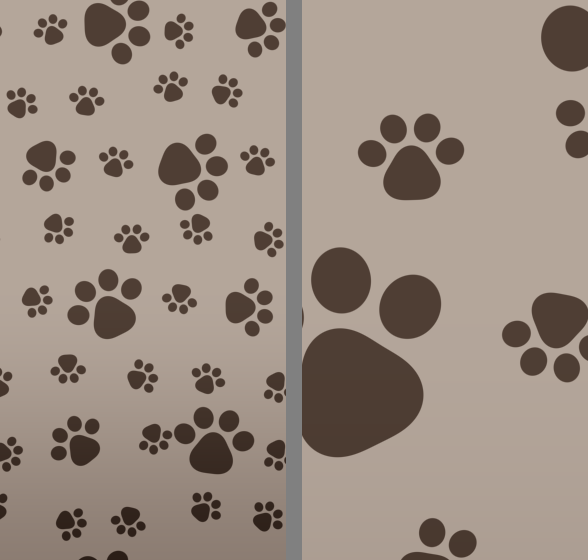
Left, the full canvas; right, a detail of the centre.
Give the GLSL for this pattern, as a WebGL 2 fragment shader.

```glsl
#version 300 es
precision highp float;
// Scattered dark brown paw prints in three sizes on a taupe ground that dims toward the bottom.

uniform vec2 u_resolution;
out vec4 fragColor;

// Three random values per cell, without sine
vec3 hash(vec2 cell) {
    vec3 h = fract(cell.xyx * vec3(0.1031, 0.1030, 0.0973));
    h += dot(h, h.yxz + 33.33);
    return fract((h.xxy + h.yzz) * h.zyx);
}

vec2 rotate(vec2 p, float angle) {
    float c = cos(angle), s = sin(angle);
    return vec2(c * p.x + s * p.y, c * p.y - s * p.x);
}

// Signed distance to a paw pointing along +x, with a pad of radius about 1
float pawDistance(vec2 p) {
    p.x += 0.5;

    // Pad: rounded triangle with one corner toward the toes
    float angle = atan(p.y, p.x);
    float d = length(p) - (1.0 + 0.11 * cos(3.0 * angle) - 0.04 * cos(angle));

    // Toes: four slightly oval dots in a fan
    for (int k = 0; k < 4; k++) {
        float fan = (float(k) - 1.5) * 0.7;
        vec2 toe = rotate(p, fan) - vec2(1.82 - 0.16 * fan * fan, 0.0);
        d = min(d, length(toe * vec2(0.94, 1.04)) - 0.5);
    }
    return d;
}

// Distance to the nearest paw, in grid cells
float scatterDistance(vec2 q) {
    float nearest = 1.0;
    for (int dy = -1; dy <= 1; dy++) {
        // Each row slides sideways by its own amount
        float row = floor(q.y) + float(dy);
        float x = q.x - hash(vec2(71.0, row + 40.0)).x + 0.8;

        for (int dx = -1; dx <= 1; dx++) {
            vec2 cell = vec2(floor(x) + float(dx), row);
            ivec2 id = ivec2(cell);
            vec3 rnd = hash(cell + 23.0);

            // Every second cell of every second row holds a bigger paw
            bool big = (id.x & id.y & 1) == 1;
            bool large = ((id.x + id.y) & 2) == 0;
            float size = big ? (large ? 0.296 : 0.214) : 0.13;
            float jitter = big ? 0.1 : 0.3;

            vec2 center = cell + 0.5 + (rnd.xy - 0.5) * jitter;
            vec2 p = rotate(vec2(x, q.y) - center, (rnd.z - 0.5) * 4.6);
            nearest = min(nearest, pawDistance(p / size) * size);
        }
    }
    return nearest;
}

void main() {
    vec2 uv = gl_FragCoord.xy / u_resolution.y;
    float cellsPerHeight = 8.0;
    float pixel = cellsPerHeight / u_resolution.y;

    // Ground and paws both dim toward the bottom
    float shade = 1.0 - smoothstep(-0.1, 0.5, uv.y);
    vec3 ground = mix(vec3(0.705, 0.65, 0.605), vec3(0.535, 0.475, 0.435), shade);
    vec3 paw = mix(vec3(0.31, 0.245, 0.205), vec3(0.155, 0.105, 0.08), shade);

    float d = scatterDistance(uv * cellsPerHeight - vec2(0.0, 0.125));
    float cover = 1.0 - smoothstep(-0.8 * pixel, 0.8 * pixel, d);
    fragColor = vec4(mix(ground, paw, cover), 1.0);
}
```
